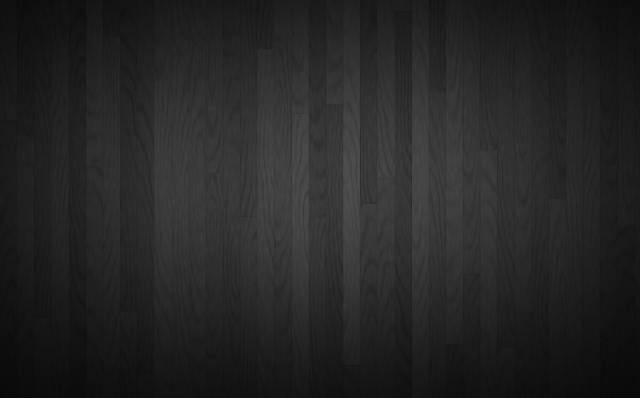
This texture is drawn by a WebGL 1 fragment shader. Its source:

```glsl
precision highp float;
// Dark charcoal wood floor: narrow upright boards with few, staggered joints.
// Each board gets its own tone, thin warped growth lines from layered sines
// and fine fibres from stretched cellular noise, under one soft pool of light.

uniform vec2 u_resolution;

#define BOARD_WIDTH 0.0431
#define BOARD_LENGTH 1.05
#define TONE_SPREAD 0.25
#define RING_COUNT 4.5
#define RING_DEPTH 0.13
#define FIBRE_DEPTH 0.12
#define SEAM_DEPTH 0.09
#define SEAM_WIDTH 0.0012
#define LIGHT_CENTRE vec2(0.5, 0.55)
#define LIGHT_SPREAD 0.235
#define LIGHT_PEAK 0.245
#define SHADOW_LEVEL 0.016

float hash(vec2 p) {
  return fract(sin(dot(p, vec2(127.1, 311.7))) * 43758.5453);
}

// Layered sines that bend the growth rings.
float waves(vec2 p) {
  float sum = 0.0;
  float amplitude = 0.5;
  for (int i = 0; i < 4; i++) {
    sum += amplitude * sin(p.x + 1.3 * sin(p.y)) * cos(p.y * 0.8 + 0.4 * p.x);
    p = mat2(1.5, 0.7, -0.7, 1.5) * p + 2.3;
    amplitude *= 0.5;
  }
  return sum;
}

// Cellular noise: distance to the nearest scattered point.
float cells(vec2 p) {
  vec2 cell = floor(p);
  vec2 local = p - cell;
  float nearest = 2.0;
  for (int j = -1; j <= 1; j++) {
    for (int i = -1; i <= 1; i++) {
      vec2 offset = vec2(float(i), float(j));
      vec2 id = cell + offset;
      vec2 point = offset + vec2(hash(id), hash(id + 57.3));
      nearest = min(nearest, length(point - local));
    }
  }
  return nearest;
}

// Thin nested arches, or near-straight lines when the heart is off-board.
float rings(vec2 local, vec2 board, float seed) {
  float heart = (hash(board + 3.7) - 0.5) * 1.9;
  float eye = BOARD_LENGTH * 0.8 * (hash(board + 8.1) - 0.5);
  vec2 d = vec2(local.x - heart, (local.y - eye) / (BOARD_WIDTH * 7.5));
  vec2 bend = vec2(local.x * 1.6, local.y * 14.0) + seed * 40.0;
  float radius = length(d) + 0.17 * waves(bend);
  float wave = 0.5 + 0.5 * sin(6.2832 * RING_COUNT * radius);
  float strength = 0.5 + 0.5 * sin(local.y * 11.0 + local.x * 3.0 + seed * 30.0);
  return wave * wave * wave * (0.25 + 0.75 * strength);
}

void main() {
  vec2 uv = gl_FragCoord.xy / u_resolution;
  vec2 p = gl_FragCoord.xy / u_resolution.y;
  float pixel = 1.0 / u_resolution.y;

  // Board layout: columns with randomly shifted end joints.
  float column = floor(p.x / BOARD_WIDTH);
  float shift = hash(vec2(column, 19.0)) * BOARD_LENGTH;
  float row = floor((p.y + shift) / BOARD_LENGTH);
  vec2 board = vec2(column, row);
  vec2 local = vec2(fract(p.x / BOARD_WIDTH),
                    fract((p.y + shift) / BOARD_LENGTH)) - 0.5;
  vec2 edge = (0.5 - abs(local)) * vec2(BOARD_WIDTH, BOARD_LENGTH);
  local.y *= BOARD_LENGTH;
  float seed = hash(board);

  // Wood surface: tone, growth lines, fibres, then faint seams.
  float wood = 1.0 + TONE_SPREAD * (hash(board + 31.0) - 0.5);
  wood -= RING_DEPTH * (rings(local, board, seed) - 0.2);
  float fibre = cells(p * vec2(190.0, 36.0) + seed * 50.0);
  wood += FIBRE_DEPTH * (fibre - 0.45);
  wood += 0.03 * waves(vec2(p.x * 50.0, p.y * 7.0) + seed * 20.0);
  float gap = smoothstep(0.0, SEAM_WIDTH + pixel, min(edge.x, edge.y * 1.5));
  wood *= 1.0 - SEAM_DEPTH * (0.4 + 0.6 * seed) * (1.0 - gap);

  // Soft light falling off towards every side.
  vec2 away = (uv - LIGHT_CENTRE) * vec2(0.96, 1.04);
  float light = SHADOW_LEVEL
              + LIGHT_PEAK * exp(-dot(away, away) / LIGHT_SPREAD);

  gl_FragColor = vec4(vec3(light * wood), 1.0);
}
```
